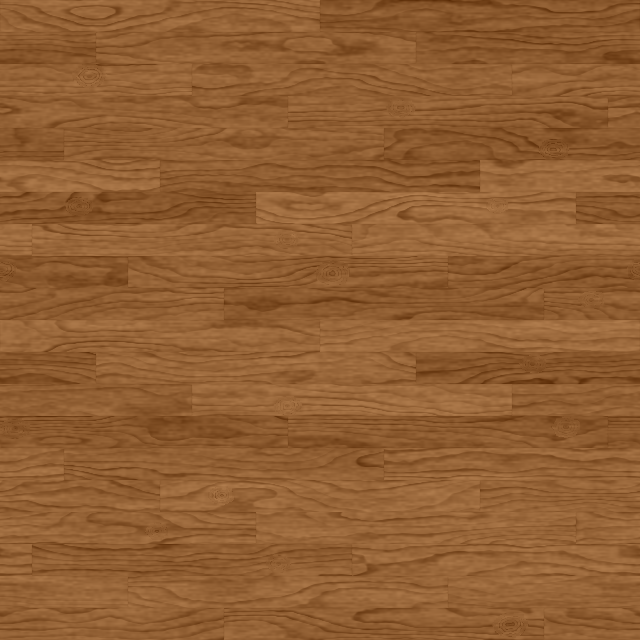
Give the GLSL for this texture, as a WebGL 2 fragment shader.

```glsl
#version 300 es
precision highp float;
// Wooden plank floor: 20 rows of 2 planks, each row shifted along by a fixed step.
// Growth lines are contours of a stretched noise field, bent into rings at knots;
// plank tone, broad streaks and fine fibres shift one value along a brown ramp.

uniform vec2 u_resolution;
out vec4 fragColor;

const float ROWS = 20.0;
const float PLANKS_PER_ROW = 2.0;
const float ROW_SHIFT = 0.15;            // joint offset per row, in canvas widths
const vec3 DARK_WOOD = vec3(0.46, 0.27, 0.11);
const vec3 LIGHT_WOOD = vec3(0.65, 0.45, 0.27);
const float BASE_TONE = 0.66;
const float PLANK_VARIATION = 0.48;
const float STREAK_STRENGTH = 0.36;
const float FIBRE_STRENGTH = 0.55;
const float LINE_STRENGTH = 0.75;
const float GROWTH_LINES = 3.2;          // lines across a straight-grained plank
const float KNOT_CHANCE = 0.38;
const float KNOT_RADIUS = 0.016;         // in canvas units
const float SEAM_WIDTH = 0.0011;
const float SEAM_STRENGTH = 0.16;

// Integer hash of a lattice cell, from 0 to 1
float hash(vec2 cell) {
    uvec2 q = uvec2(ivec2(floor(cell))) * uvec2(1597334677u, 3812015801u);
    uint n = (q.x ^ q.y) * 1597334677u;
    n = (n ^ (n >> 15)) * 2246822519u;
    n ^= n >> 13;
    return float(n >> 8) / 16777216.0;
}

// Smooth value noise
float noise(vec2 p) {
    vec2 cell = floor(p);
    vec2 f = fract(p);
    f = f * f * (3.0 - 2.0 * f);
    float low = mix(hash(cell), hash(cell + vec2(1, 0)), f.x);
    float high = mix(hash(cell + vec2(0, 1)), hash(cell + vec2(1, 1)), f.x);
    return mix(low, high, f.y);
}

// Growth height: slanted plane plus long waves, arches and a fine wobble
float growthField(vec2 p, vec2 seed) {
    float slope = seed.x < 50.0 ? -GROWTH_LINES : GROWTH_LINES;
    float g = slope * p.y + 20.0;
    g += 4.2 * noise(p * vec2(2.6, 1.3) + seed);
    g += 0.9 * noise(p * vec2(9.0, 2.8) + seed.yx);
    g += 0.14 * noise(p * vec2(48.0, 9.0) + seed);
    return g;
}

// Replaces the field by wavy oval rings around a knot; returns field and knot core
vec2 addKnot(float field, vec2 p, vec2 plankSize, vec2 id) {
    if (hash(id + 71.0) > KNOT_CHANCE) return vec2(field, 0.0);
    vec2 center = vec2(mix(0.08, 0.92, hash(id + 83.0)), mix(0.3, 0.7, hash(id + 97.0)));
    vec2 offset = (p - center) * plankSize;
    float radius = KNOT_RADIUS * mix(0.6, 1.1, hash(id + 109.0));
    float d = length(offset * vec2(0.72, 1.0)) / radius;
    d += 0.22 * (noise(offset * 160.0 + id * 9.0) - 0.5);
    float rings = floor(field) + 4.0 * d;
    float inside = 1.0 - smoothstep(0.75, 1.25, d);
    return vec2(mix(field, rings, inside), 1.0 - smoothstep(0.05, 0.35, d));
}

// Dark late wood: slow rise, quick fall, softened where lines crowd together
float growthLine(float field) {
    float f = fract(field);
    float line = smoothstep(0.48, 0.88, f) * (1.0 - smoothstep(0.88, 1.0, f));
    float crowding = min(fwidth(field), 1.0);
    return mix(line, 0.26, smoothstep(0.3, 0.8, crowding));
}

void main() {
    vec2 uv = gl_FragCoord.xy / u_resolution;
    float pixel = 1.0 / min(u_resolution.x, u_resolution.y);

    // Plank layout, rows counted from the top
    vec2 plankSize = 1.0 / vec2(PLANKS_PER_ROW, ROWS);
    float row = floor((1.0 - uv.y) * ROWS);
    float along = fract(uv.x - ROW_SHIFT * row) * PLANKS_PER_ROW;
    vec2 id = vec2(floor(along), row);
    vec2 p = vec2(fract(along), fract(uv.y * ROWS));
    vec2 seed = 100.0 * vec2(hash(id + 11.0), hash(id + 37.0));

    // Growth lines with uneven darkness
    vec2 knot = addKnot(growthField(p, seed), p, plankSize, id);
    float weight = mix(0.35, 1.0, hash(vec2(floor(knot.x), seed.y)));
    weight *= mix(0.45, 1.15, noise(p * vec2(5.0, 2.0) + seed + 19.0));
    float line = growthLine(knot.x) * weight;

    // Broad streaks and short fibres
    float streak = noise(p * vec2(3.0, 5.0) + seed + 53.0) - 0.5;
    float fibre = 0.6 * noise(p * vec2(34.0, 17.0) + seed)
                + 0.4 * noise(p * vec2(75.0, 12.0) + seed.yx) - 0.5;

    // Faint seam around each plank
    vec2 edge = min(p, 1.0 - p) * plankSize;
    float edgeDistance = min(edge.x, edge.y);
    float seam = 1.0 - smoothstep(0.0, max(SEAM_WIDTH, pixel), edgeDistance);

    float tone = BASE_TONE + PLANK_VARIATION * (hash(id + 5.0) - 0.5);
    tone += STREAK_STRENGTH * streak + FIBRE_STRENGTH * fibre;
    tone -= LINE_STRENGTH * line + 0.25 * knot.y + SEAM_STRENGTH * seam;
    fragColor = vec4(mix(DARK_WOOD, LIGHT_WOOD, clamp(tone, -0.6, 1.2)), 1.0);
}
```
